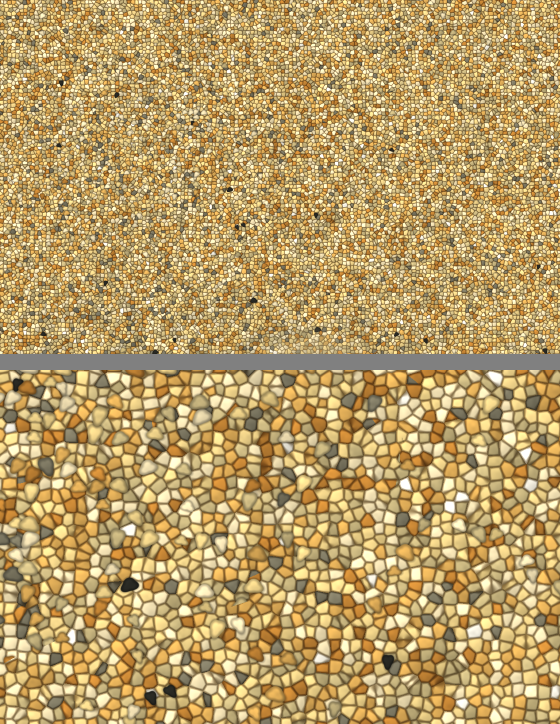
Top, the full canvas; bottom, a detail of the centre.
This texture is drawn by a WebGL 2 fragment shader. Its source:

```glsl
#version 300 es
precision highp float;
// Coarse golden sand: packed fine grains with patches of larger pebbles and rare dark chips.
uniform vec2 u_resolution;
out vec4 fragColor;

vec3 hash3(vec2 p) {
    vec3 q = fract(p.xyx * vec3(0.1031, 0.1030, 0.0973));
    q += dot(q, q.yxz + 33.33);
    return fract((q.xxy + q.yzz) * q.zyx);
}

float valueNoise(vec2 p) {
    vec2 i = floor(p), f = fract(p);
    f = f * f * (3.0 - 2.0 * f);
    return mix(mix(hash3(i).x, hash3(i + vec2(1, 0)).x, f.x),
               mix(hash3(i + vec2(0, 1)).x, hash3(i + vec2(1, 1)).x, f.x), f.y);
}

// Soft elliptical region, 1 at its centre
float region(vec2 p, vec2 centre, vec2 size) {
    vec2 d = (p - centre) / size;
    return exp(-dot(d, d));
}

// Mineral colour picked by cumulative share; slate widens the grey share
vec3 mineral(vec3 h, float slate) {
    vec3 c = vec3(0.95, 0.88, 0.70);
    c = mix(c, vec3(0.91, 0.80, 0.52), step(0.21, h.x));
    c = mix(c, vec3(0.84, 0.65, 0.33), step(0.50, h.x));
    c = mix(c, vec3(0.74, 0.67, 0.47), step(0.70, h.x));
    c = mix(c, vec3(0.74, 0.50, 0.20), step(0.88 - slate, h.x));
    c = mix(c, vec3(0.46, 0.44, 0.36), step(0.96 - slate, h.x));
    c = mix(c, vec3(0.98, 0.96, 0.90), step(0.992, h.x));
    return c * (0.88 + 0.22 * h.y);
}

// Closely packed grains: cell colour, dark crevices, light from the upper left
vec3 fineGrains(vec2 p, float slate) {
    vec2 cell = floor(p), nearestId = cell, toCentre = vec2(0);
    float nearest = 9.0, second = 9.0;
    for (int y = -1; y <= 1; y++)
    for (int x = -1; x <= 1; x++) {
        vec2 id = cell + vec2(x, y);
        vec2 d = p - id - 0.1 - 0.8 * hash3(id).xy;
        float dist = length(d);
        if (dist < nearest) {
            second = nearest;
            nearest = dist;
            nearestId = id;
            toCentre = d;
        } else {
            second = min(second, dist);
        }
    }
    float body = smoothstep(0.0, 0.36, second - nearest);
    vec3 shade = mix(vec3(0.56, 0.51, 0.43), vec3(1.07), body);
    return mineral(hash3(nearestId + 57.0), slate) * shade
         * (1.0 + 0.16 * dot(toCentre, vec2(-0.6, 0.8)));
}

// Larger rounded grains laid over the fine ones
vec3 addPebbles(vec3 col, vec2 p, float density, float slate) {
    vec2 cell = floor(p);
    for (int y = -1; y <= 1; y++)
    for (int x = -1; x <= 1; x++) {
        vec2 id = cell + vec2(x, y);
        vec3 place = hash3(id + 211.0), kind = hash3(id + 419.0);
        float chip = step(0.997, kind.z);
        if (place.z > density && chip < 0.5) continue;
        vec2 d = p - id - 0.2 - 0.6 * place.xy;
        float a = 6.283 * kind.y;
        vec2 q = mat2(cos(a), -sin(a), sin(a), cos(a)) * d * vec2(0.86, 1.16);
        float radius = 0.32 + 0.18 * kind.x;
        float dist = length(q) + 0.06 * sin(3.0 * atan(q.y, q.x) + a);
        vec3 pebble = mineral(hash3(id + 631.0), slate);
        pebble = mix(pebble, vec3(0.15, 0.15, 0.13), chip);
        pebble *= mix(1.06, 0.72, smoothstep(0.45, 1.0, dist / radius));
        pebble *= 1.0 + 0.22 * dot(d, vec2(-0.6, 0.8));
        col *= mix(0.66, 1.0, smoothstep(radius - 0.04, radius + 0.16, dist));
        col = mix(col, pebble, smoothstep(radius + 0.04, radius - 0.04, dist));
    }
    return col;
}

vec3 sand(vec2 p) {
    // Broad zones: coarse diagonal band, dull damp patch and pale patch at the bottom
    float patches = valueNoise(p * 7.0 + 3.0);
    float coarse = region(p, vec2(0.42, 0.60), vec2(0.32, 0.20))
                 + 0.6 * region(p, vec2(0.15, 0.44), vec2(0.25, 0.16))
                 + 0.6 * region(p, vec2(0.50, 0.17), vec2(0.40, 0.12));
    float damp = region(p, vec2(0.52, 0.04), vec2(0.33, 0.09))
               * smoothstep(0.2, 0.7, valueNoise(p * 16.0));
    float pale = region(p, vec2(0.88, 0.01), vec2(0.13, 0.05));
    coarse *= 0.55 + 0.9 * patches;
    float slate = 0.05 * min(coarse, 1.0) + 0.07 * damp;

    vec3 col = fineGrains(p * 92.0, slate);
    col = addPebbles(col, p * 62.0, 0.05 + 0.42 * min(coarse, 1.0), slate);

    // Surface mottling and regional tint
    col *= 0.96 + 0.08 * valueNoise(p * 260.0);
    col *= 0.97 + 0.06 * valueNoise(p * 11.0 + 40.0);
    col = mix(col, col * vec3(0.84, 0.87, 0.93), damp);
    return mix(col, vec3(0.80, 0.72, 0.53), 0.35 * pale);
}

void main() {
    // Four samples per pixel smooth the grain edges
    vec3 sum = vec3(0);
    for (int i = 0; i < 4; i++) {
        vec2 offset = vec2(i % 2, i / 2) * 0.5 - 0.25;
        sum += sand((gl_FragCoord.xy + offset) / u_resolution.y);
    }
    fragColor = vec4(clamp(sum / 4.0, 0.0, 1.0), 1.0);
}
```
